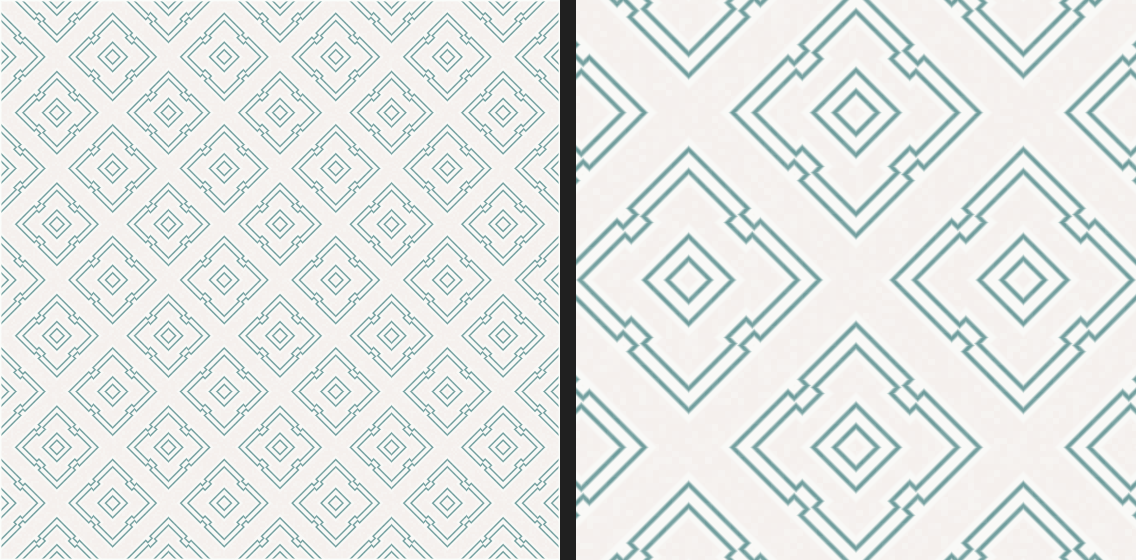
Left: the whole. Right: its middle third, enlarged.
Write a WebGL 2 fragment shader that draws this pattern.

```glsl
#version 300 es
precision highp float;

uniform vec2 u_resolution;
out vec4 fragColor;

const float REPEATS = 5.02;
const float LINE_HALF_WIDTH = 0.0065;
const float SPECKLE_GRID = 256.0;
const float MARGIN = 0.0025;

const vec3 CREAM = vec3(0.96, 0.94, 0.93);
const vec3 PALE = vec3(0.98, 0.99, 0.98);
const vec3 TEAL = vec3(0.43, 0.61, 0.61);

float hash(vec2 p) {
    return fract(sin(dot(p, vec2(127.1, 311.7))) * 43758.5453);
}

// Offset from the nearest motif centre on a unit lattice
vec2 repeatCell(vec2 p, vec2 centre) {
    return fract(p - centre + 0.5) - 0.5;
}

// Fold into one side of a diamond: x runs outward, y along the edge
vec2 foldDiamond(vec2 p) {
    vec2 r = abs(vec2(p.x + p.y, p.x - p.y)) * 0.70711;
    return vec2(max(r.x, r.y), min(r.x, r.y));
}

// Diamond outline with a rectangular notch at the middle of each edge
float notchedLine(vec2 side, float tip, vec2 notchSize) {
    float edge = side.x - tip * 0.70711;
    float notch = max(abs(edge) - notchSize.x, side.y - notchSize.y);
    return abs(max(edge, -notch));
}

float diamondLine(vec2 side, float tip) {
    return abs(side.x - tip * 0.70711);
}

// Distance to the nearest line of one motif
float motifDistance(vec2 p, float tip, float coreTip) {
    vec2 side = foldDiamond(p);
    float outer = notchedLine(side, tip, vec2(0.026, 0.027));
    float inner = notchedLine(side, tip - 0.065, vec2(0.026, 0.039));
    float core = min(diamondLine(side, coreTip), diamondLine(side, 0.064));
    return min(min(outer, inner), core);
}

void main() {
    vec2 uv = gl_FragCoord.xy / u_resolution;
    vec2 grid = (uv - 0.5) * REPEATS;
    float pixel = 1.0 / min(u_resolution.x, u_resolution.y);

    // Two interleaved lattices of slightly different size
    float large = motifDistance(repeatCell(grid, vec2(0.5, 0.0)), 0.390, 0.131);
    float small = motifDistance(repeatCell(grid, vec2(0.0, 0.5)), 0.368, 0.127);
    float d = min(large, small);

    // Faint paper grain and a pale halo beside the lines
    float grain = hash(floor(uv * SPECKLE_GRID));
    float halo = 1.0 - smoothstep(0.020, 0.034, d);
    vec3 color = mix(CREAM, PALE, max(0.75 * halo, 0.35 * grain * grain));

    // Soft teal linework
    float feather = max(0.005, 0.7 * pixel * REPEATS);
    float ink = 1.0 - smoothstep(LINE_HALF_WIDTH - feather, LINE_HALF_WIDTH + feather, d);
    color = mix(color, TEAL, ink * (0.92 + 0.08 * grain));

    // Thin pale margin
    vec2 border = min(uv, 1.0 - uv);
    float inside = smoothstep(MARGIN - pixel, MARGIN + pixel, min(border.x, border.y));
    fragColor = vec4(mix(PALE, color, inside), 1.0);
}
```
